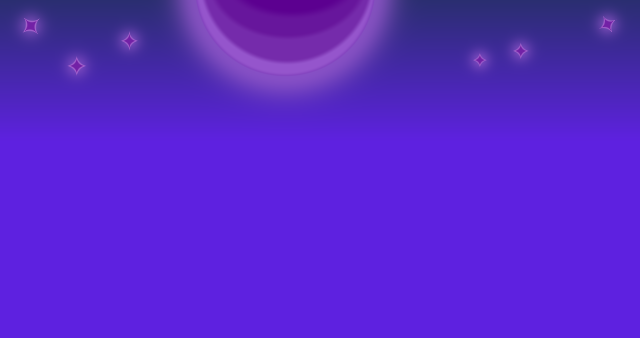
A WebGL 1 fragment shader for this background:

```glsl
precision highp float;

uniform vec2 u_resolution;

const vec3 SKY_TOP = vec3(0.165, 0.18, 0.44);
const vec3 SKY_LOW = vec3(0.37, 0.13, 0.88);
const vec3 GLOW = vec3(0.57, 0.34, 0.79);
const vec3 MOON_RIM = vec3(0.585, 0.335, 0.80);
const vec3 MOON_EDGE = vec3(0.49, 0.24, 0.73);
const vec3 MOON_OUTER = vec3(0.46, 0.17, 0.67);
const vec3 MOON_INNER = vec3(0.405, 0.085, 0.61);
const vec3 MOON_CORE = vec3(0.36, 0.0, 0.565);
const vec3 STAR_FILL = vec3(0.45, 0.13, 0.65);
const vec3 STAR_LINE = vec3(0.68, 0.41, 0.82);

// Coverage of a shape from its distance, with a chosen edge softness
float cover(float d, float soft) {
  return 1.0 - smoothstep(-soft, soft, d);
}

float halo(float d, float width) {
  float k = max(d, 0.0) / width;
  return exp(-k * k);
}

float ellipseDistance(vec2 p, vec2 radii) {
  return (length(p / radii) - 1.0) * min(radii.x, radii.y);
}

// Four-pointed star with concave sides
float starDistance(vec2 p, float radius) {
  vec2 q = pow(abs(p) + 1e-5, vec2(0.6));
  return pow(q.x + q.y, 1.0 / 0.6) - radius;
}

vec2 rotate(vec2 p, float angle) {
  float c = cos(angle), s = sin(angle);
  return vec2(c * p.x - s * p.y, s * p.x + c * p.y);
}

vec2 curve(vec2 start, vec2 slope, vec2 bend, float t) {
  return start + t * (slope + t * bend);
}

vec3 drawSky(float depth) {
  return mix(SKY_TOP, SKY_LOW, clamp(depth / 0.42, 0.0, 1.0));
}

vec3 drawMoon(vec3 color, vec2 p, float pixel) {
  float d = length(p - vec2(0.844, -0.042)) - 0.267;
  color = mix(color, GLOW, 0.85 * halo(d, 0.066));

  // Nested bands, darkest at the core
  vec3 body = mix(MOON_RIM, MOON_EDGE, 0.7 * halo(abs(d), 0.006));
  float outer = ellipseDistance(p - vec2(0.849, -0.069), vec2(0.254));
  float inner = ellipseDistance(p - vec2(0.852, -0.062), vec2(0.230, 0.173));
  float core = ellipseDistance(p - vec2(0.864, -0.062), vec2(0.185, 0.106));
  body = mix(body, MOON_OUTER, cover(outer, 0.009));
  body = mix(body, MOON_INNER, cover(inner, 0.010));
  body = mix(body, MOON_CORE, cover(core, 0.014));
  return mix(color, body, cover(d, pixel));
}

vec3 drawStar(vec3 color, vec2 p, float size, float angle, float pixel) {
  float d = starDistance(rotate(p, angle), size);
  color = mix(color, GLOW, 0.7 * halo(length(p), 0.018 + 0.55 * size));
  color = mix(color, STAR_LINE, 0.85 * cover(d, 2.0 * pixel));
  return mix(color, STAR_FILL, cover(d + 0.27 * size, 2.0 * pixel));
}

void main() {
  // Height is one unit; y runs down from the top edge
  float pixel = 1.0 / u_resolution.y;
  vec2 p = vec2(gl_FragCoord.x, u_resolution.y - gl_FragCoord.y) * pixel;

  vec3 color = drawSky(p.y);
  color = drawMoon(color, p, pixel);

  // A trio of stars on each side, strung along a curve
  for (int i = 0; i < 3; i++) {
    float t = float(i);
    vec2 left = curve(vec2(0.0914, 0.0765), vec2(0.1259, 0.2148), vec2(0.0099, -0.0963), t);
    vec2 right = curve(vec2(1.4198, 0.1778), vec2(0.0531, -0.0012), vec2(0.0679, -0.0259), t);
    float leftTilt = 0.7 * (1.0 - min(t, 1.0));
    float rightTilt = 0.5 * max(t - 1.0, 0.0);
    color = drawStar(color, p - left, 0.034 - 0.003 * t, leftTilt, pixel);
    color = drawStar(color, p - right, 0.023 + 0.003 * t, rightTilt, pixel);
  }

  gl_FragColor = vec4(color, 1.0);
}
```
